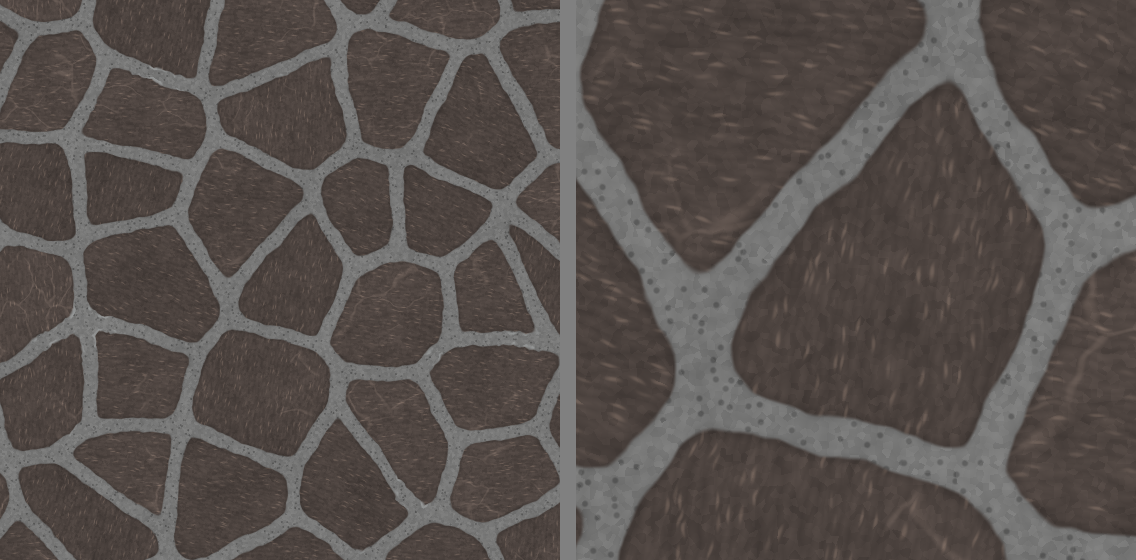
Left, the full canvas; right, a detail of the centre.
Reproduce this texture procedurally as a Shadertoy shader.

```glsl
// Irregular brown flagstone paving with pale grey mortar joints.

vec2 hash2(vec2 p) {
    vec3 q = fract(vec3(p.xyx) * vec3(0.1031, 0.1030, 0.0973));
    q += dot(q, q.yzx + 33.33);
    return fract((q.xx + q.yz) * q.zy);
}

// Cellular noise: nearest distance, second distance, random value of the cell
vec3 cellular(vec2 p) {
    vec2 base = floor(p), f = p - base;
    vec3 res = vec3(8.0, 8.0, 0.0);
    for (int j = -1; j <= 1; j++)
    for (int i = -1; i <= 1; i++) {
        vec2 g = vec2(i, j);
        vec2 h = hash2(base + g + 211.0);
        float d = length(g + h - f);
        if (d < res.x) res = vec3(d, res.x, fract(h.x * 17.0 + h.y * 5.0));
        else res.y = min(res.y, d);
    }
    return res;
}

// Layered sines, roughly -1 to 1
float waves(vec2 p) {
    float sum = 0.0, amp = 0.55;
    for (int i = 0; i < 4; i++) {
        p = mat2(0.8, 0.6, -0.6, 0.8) * p + 1.7;
        sum += amp * sin(p.x + 1.3 * sin(p.y * 0.9)) * cos(p.y * 0.8);
        p *= 1.9;
        amp *= 0.6;
    }
    return sum;
}

vec2 stoneCentre(vec2 id) {
    return id + 0.5 + 0.86 * (hash2(id + 37.0) - 0.5);
}

// Rounded distance to the stone border in x, random pair of the stone in yz
vec3 flagstones(vec2 p) {
    vec2 base = floor(p), id = base, toNearest = vec2(8.0);
    for (int j = -1; j <= 1; j++)
    for (int i = -1; i <= 1; i++) {
        vec2 cell = base + vec2(i, j);
        vec2 r = stoneCentre(cell) - p;
        if (dot(r, r) < dot(toNearest, toNearest)) { toNearest = r; id = cell; }
    }
    float sum = 0.0;
    for (int j = -2; j <= 2; j++)
    for (int i = -2; i <= 2; i++) {
        if (i == 0 && j == 0) continue;
        vec2 r = stoneCentre(id + vec2(i, j)) - p;
        float d = dot(0.5 * (r + toNearest), normalize(r - toNearest));
        sum += exp(-28.0 * d);
    }
    return vec3(-log(sum) / 28.0, hash2(id + 91.0));
}

vec3 stoneColour(vec2 uv, vec2 rnd) {
    // Each stone has its own grain direction, near level or near upright
    float angle = (rnd.x < 0.4 ? 1.45 : -0.2) + 0.5 * (rnd.y - 0.5);
    float c = cos(angle), s = sin(angle);
    vec2 q = mat2(c, -s, s, c) * uv + rnd * 3.0;
    q.y += 0.004 * waves(q * 45.0);

    float mottle = waves(uv * 17.0 + rnd * 9.0);
    float patches = waves(uv * 48.0 + rnd * 5.0);
    vec3 fibre = cellular(q * vec2(48.0, 190.0));
    vec3 flake = cellular(q * vec2(24.0, 75.0) + 40.0);
    float grain = cellular(uv * 230.0).z - 0.5;

    float shade = 1.0 + 0.07 * (rnd.y - 0.5) + 0.05 * mottle + 0.05 * patches;
    shade += 0.16 * (0.5 - fibre.x) + 0.06 * (flake.z - 0.5) + 0.13 * grain;
    vec3 col = vec3(0.298, 0.262, 0.246) * shade;

    // Pale threads along the grain
    float thread = smoothstep(0.35, 0.05, fibre.x) * smoothstep(0.62, 0.9, fibre.z);
    col += vec3(0.095, 0.078, 0.065) * thread;

    // Branching veins in some patches
    vec2 bent = q + 0.014 * vec2(waves(q * 28.0), waves(q * 28.0 + 7.0));
    vec3 vein = cellular(bent * vec2(13.0, 22.0));
    float line = smoothstep(0.09, 0.01, vein.y - vein.x);
    col += vec3(0.065, 0.056, 0.05) * line * smoothstep(0.0, 0.5, mottle + rnd.y - 0.55);
    return col;
}

vec3 mortarColour(vec2 uv) {
    float speckle = cellular(uv * 240.0 + 9.0).z - 0.5;
    float lumps = 0.5 - cellular(uv * 95.0).x;
    vec3 pit = cellular(uv * 125.0 + 50.0);
    float shade = 1.0 + 0.12 * speckle + 0.08 * lumps + 0.035 * waves(uv * 22.0);
    shade -= 0.22 * smoothstep(0.32, 0.12, pit.x) * step(0.72, pit.z);
    return vec3(0.467, 0.467, 0.464) * shade;
}

void mainImage(out vec4 fragColor, in vec2 fragCoord) {
    vec2 uv = fragCoord / iResolution.y;

    // Gently wandering joints of uneven width
    vec2 warped = uv + 0.007 * vec2(waves(uv * 21.0), waves(uv * 21.0 + 11.0));
    vec3 stone = flagstones(warped * 5.4 + 3.0);
    float edge = stone.x / 5.4 - 0.0122 - 0.0018 * waves(uv * 30.0 + 4.0);
    edge += 0.0016 * (cellular(uv * 70.0).x - 0.5);

    // Chipped stretches are rare and jagged
    float chipped = smoothstep(0.48, 0.62, waves(uv * 9.0 + 2.0));
    float jag = cellular(uv * 62.0 + 20.0).x - 0.5;
    edge += 0.009 * chipped * jag;

    float soft = max(0.0014, 0.8 / iResolution.y);
    float cover = smoothstep(-soft, soft, edge);
    vec3 face = stoneColour(uv, stone.yz);
    face *= 1.0 - 0.1 * smoothstep(0.007, 0.001, edge);
    vec3 mortar = mortarColour(uv) * (1.0 - 0.07 * smoothstep(-0.004, 0.0, edge));
    vec3 col = mix(mortar, face, cover);

    // Bright broken rim
    float rim = smoothstep(0.0035, 0.001, abs(edge + 0.001)) * chipped;
    col = mix(col, vec3(0.62, 0.63, 0.63), rim * smoothstep(-0.25, 0.2, jag) * 0.75);
    fragColor = vec4(col, 1.0);
}
```
